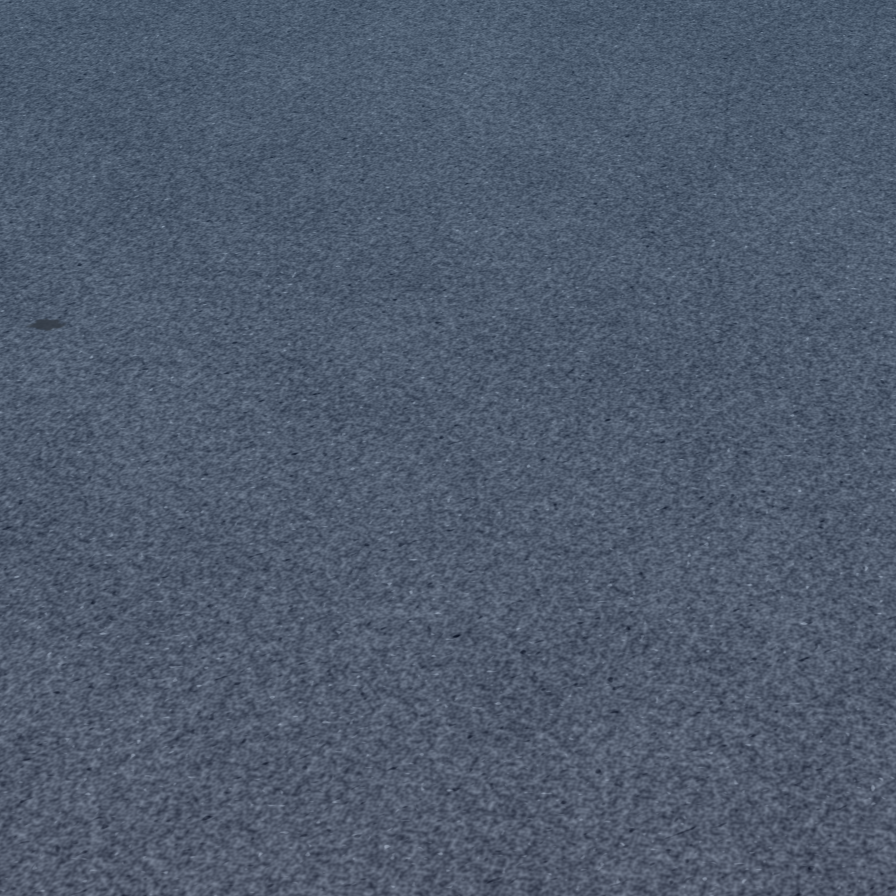
This texture is drawn by a Shadertoy shader. Its source:

```glsl
// Blue-grey asphalt road surface receding in gentle perspective.

vec2 gradientAt(ivec2 cell) {
    uint h = uint(cell.x) * 1597334677u ^ uint(cell.y) * 3812015801u;
    h = (h ^ (h >> 15)) * 2246822519u;
    h = (h ^ (h >> 13)) * 3266489917u;
    float angle = float((h ^ (h >> 16)) & 65535u) / 65536.0 * 6.28319;
    return vec2(cos(angle), sin(angle));
}

float gradientNoise(vec2 p) {
    ivec2 cell = ivec2(floor(p));
    vec2 f = fract(p);
    vec2 w = f * f * f * (f * (f * 6.0 - 15.0) + 10.0);
    float a = dot(gradientAt(cell), f);
    float b = dot(gradientAt(cell + ivec2(1, 0)), f - vec2(1, 0));
    float c = dot(gradientAt(cell + ivec2(0, 1)), f - vec2(0, 1));
    float d = dot(gradientAt(cell + ivec2(1, 1)), f - vec2(1, 1));
    return mix(mix(a, b, w.x), mix(c, d, w.x), w.y);
}

mat2 rotation(float angle) {
    float c = cos(angle), s = sin(angle);
    return mat2(c, s, -s, c);
}

// Canvas position to road plane; the horizon lies far above the canvas.
vec2 roadPlane(vec2 uv) {
    vec2 ground = vec2(uv.x - 0.5, 2.86) / (2.2 - uv.y);
    ground.y -= 0.16 * ground.x;
    return ground;
}

vec3 asphalt(vec2 uv) {
    vec2 ground = roadPlane(uv);

    // Stone grain in three sizes
    float tone = 0.055 * gradientNoise(rotation(0.3) * ground * 75.0);
    tone += 0.130 * gradientNoise(rotation(0.7) * ground * 215.0);
    tone += 0.125 * gradientNoise(rotation(1.9) * ground * 430.0 + 31.0);

    // Glinting chips and dark pits, gathered in loose clusters
    float cluster = gradientNoise(ground * 28.0 + 7.0);
    float chip = gradientNoise(rotation(0.2) * ground * vec2(200.0, 270.0) + 57.0);
    float pit = gradientNoise(rotation(-0.3) * ground * vec2(160.0, 230.0) + 93.0);
    tone += 0.17 * smoothstep(0.38, 0.62, chip + 0.12 * cluster);
    tone -= 0.14 * smoothstep(0.36, 0.62, pit - 0.15 * cluster);

    // Contrast fades with distance
    tone *= mix(1.12, 0.85, uv.y);

    // Worn patches
    tone += 0.022 * gradientNoise(uv * vec2(3.0, 6.0) + 4.0);
    tone += 0.025 * gradientNoise(ground * 14.0 + 19.0);

    // Small tar spot
    vec2 spot = (uv - vec2(0.052, 0.638)) / vec2(0.019, 0.006);
    float edge = length(spot) + 0.5 * gradientNoise(uv * vec2(120.0, 240.0));
    float tar = 1.0 - smoothstep(0.7, 1.2, edge);

    vec3 base = mix(vec3(0.322, 0.354, 0.422), vec3(0.298, 0.360, 0.434), uv.y);
    vec3 color = base + tone * vec3(1.0, 1.04, 1.05);
    return mix(color, vec3(0.20, 0.23, 0.27), 0.85 * tar);
}

void mainImage(out vec4 fragColor, in vec2 fragCoord) {
    // Four samples smooth the finest grain
    vec3 sum = vec3(0.0);
    for (int i = 0; i < 4; i++) {
        vec2 offset = vec2(i & 1, i >> 1) * 0.5 - 0.25;
        sum += asphalt((fragCoord + offset) / iResolution.y);
    }
    fragColor = vec4(sum / 4.0, 1.0);
}
```
